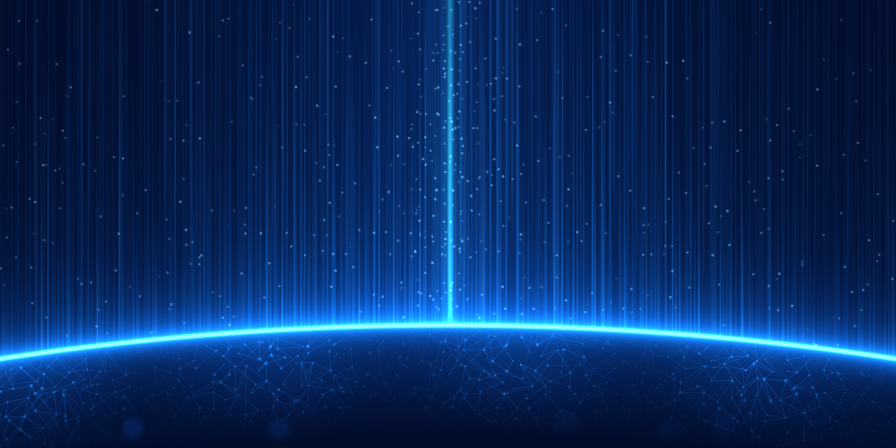
This background is drawn by a WebGL 1 fragment shader. Its source:

```glsl
precision highp float;
uniform vec2 u_resolution;

const float RADIUS = 6.7;
const float APEX = 0.274;
const vec3 NAVY = vec3(0.006, 0.045, 0.165);
const vec3 BLUE = vec3(0.03, 0.2, 0.41);
const vec3 AZURE = vec3(0.09, 0.42, 0.7);
const vec3 CYAN = vec3(0.2, 0.75, 0.74);
const vec3 ICE = vec3(0.62, 0.9, 0.94);

float hash(vec2 p) {
  vec3 q = fract(p.xyx * 0.1031);
  q += dot(q, q.yzx + 33.33);
  return fract((q.x + q.y) * q.z);
}

vec2 hash2(vec2 p) {
  return vec2(hash(p + 17.3), hash(p + 61.7));
}

float segment(vec2 p, vec2 a, vec2 b) {
  vec2 ab = b - a;
  return length(p - a - ab * clamp(dot(p - a, ab) / dot(ab, ab), 0.0, 1.0));
}

// One vertical light streak per column, with its own span and strength
float streaks(vec2 p, float cell, float seed, float pixel) {
  vec2 id = vec2(floor(p.x / cell), seed);
  vec2 r = hash2(id);
  float x = abs(fract(p.x / cell) - 0.35 - 0.3 * r.x) * cell;
  float line = 1.0 - smoothstep(0.0, 0.0012 + pixel, x);
  float low = r.y * 1.1 - 0.6;
  float high = low + 0.6 + 0.9 * hash(id + 5.1);
  float span = smoothstep(low, low + 0.25, p.y) * (1.0 - smoothstep(high - 0.3, high, p.y));
  float strength = hash(id + 9.4);
  return line * span * (0.2 + 0.8 * strength * strength);
}

// Scattered round dots, one candidate per cell
float dots(vec2 p, float cell, float radius, float density, float seed, float soft) {
  vec2 id = floor(p / cell);
  float inset = min((radius + soft) / cell, 0.5);
  vec2 offset = (fract(p / cell) - mix(vec2(inset), vec2(1.0 - inset), hash2(id + seed))) * cell;
  float disc = 1.0 - smoothstep(radius - soft, radius + soft, length(offset));
  float present = smoothstep(0.0, 0.06, density - hash(id + seed + 3.7));
  return disc * present * (0.3 + 0.7 * hash(id + seed + 8.2));
}

vec2 node(vec2 id, float seed) {
  return id + 0.05 + 0.9 * hash2(id + seed);
}

// Jittered nodes joined by random links to adjacent cells
float network(vec2 p, float cell, float seed, float pixel) {
  vec2 q = p / cell;
  float light = 0.0;
  for (int j = -1; j <= 1; j++) {
    for (int i = -1; i <= 1; i++) {
      vec2 id = floor(q) + vec2(float(i), float(j));
      vec2 a = node(id, seed);
      float size = 0.003 * hash(id + seed + 2.9);
      light += 0.6 * (1.0 - smoothstep(size, size + pixel, length(q - a) * cell));
      for (int k = 0; k < 4; k++) {
        vec2 next = k < 3 ? vec2(1.0, float(k) - 1.0) : vec2(0.0, 1.0);
        float link = step(0.55, hash(id + seed + float(k) * 7.3));
        float dist = segment(q, a, node(id + next, seed)) * cell;
        light += 0.28 * link * (1.0 - smoothstep(0.0, pixel, dist));
      }
    }
  }
  return min(light, 1.0);
}

vec3 sky(vec2 p, float d, float pixel) {
  float middle = exp(-p.x * p.x * 2.8);
  float low = exp(-d / 0.2);
  vec3 color = NAVY + BLUE * (0.24 * middle + low * (0.12 + 0.3 * middle));
  // Light rain
  float rain = 0.0;
  for (int i = 0; i < 6; i++) {
    float n = float(i);
    rain += streaks(p, 0.0083 + 0.0031 * n, 11.0 + 23.0 * n, pixel);
  }
  color += AZURE * rain * (0.08 + 0.13 * middle + 0.13 * low);
  // Central beam
  float x = abs(p.x - 0.004);
  float rise = 1.0 - 0.35 * smoothstep(0.6, 1.0, p.y);
  color += CYAN * rise * (0.55 * exp(-x * x / 0.00003) + 0.2 * exp(-x / 0.018));
  color += BLUE * 0.25 * exp(-x / 0.13);
  // Floating particles
  float density = (0.3 + 0.55 * exp(-x / 0.18)) * (1.0 - 0.5 * smoothstep(0.7, 1.0, p.y));
  float sparks = dots(p, 0.047, 0.003, density, 40.0, pixel * 0.7);
  sparks += dots(p + 0.021, 0.034, 0.0026, density * 0.6, 90.0, pixel * 0.7);
  sparks += dots(p, 0.019, 0.0028, 0.75 * exp(-x / 0.045), 130.0, pixel * 0.7);
  color += ICE * sparks * 0.4;
  // Atmosphere
  return color + vec3(0.06, 0.38, 0.74) * 0.8 * exp(-d / 0.032) + BLUE * 0.7 * exp(-d / 0.1);
}

vec3 globe(vec2 p, float d, float pixel) {
  float cluster = 0.5 + 0.5 * cos(6.2832 * (p.x + 0.39) / 0.54);
  float band = smoothstep(0.0, 0.04, -d) * (1.0 - smoothstep(0.08, 0.26, -d));
  float middle = exp(-p.x * p.x * 1.5);
  vec3 color = NAVY + BLUE * (0.85 * exp(d / 0.07) + band * (0.2 * middle + 0.2 * cluster));
  float mesh = network(p, 0.032, 21.0, pixel) + 0.7 * network(p, 0.067, 75.0, pixel);
  color += AZURE * mesh * band * (0.16 + 0.5 * cluster);
  float bokeh = dots(p, 0.11, 0.022, 0.4, 52.0, 0.012) * (1.0 - smoothstep(0.06, 0.16, p.y));
  return color + BLUE * 0.3 * bokeh + vec3(0.06, 0.38, 0.74) * 0.9 * exp(d / 0.02);
}

void main() {
  float pixel = 1.0 / u_resolution.y;
  vec2 p = (gl_FragCoord.xy - vec2(0.5 * u_resolution.x, 0.0)) * pixel;
  float d = length(p - vec2(0.0, APEX - RADIUS)) - RADIUS;
  vec3 color = mix(globe(p, min(d, 0.0), pixel), sky(p, max(d, 0.0), pixel), smoothstep(-pixel, pixel, d));
  // Glowing rim
  color += vec3(0.15, 0.7, 0.85) * 0.6 * exp(-abs(d) / 0.009) + ICE * 0.8 * exp(-d * d / 0.00002);
  gl_FragColor = vec4(min(color, 1.0), 1.0);
}
```
